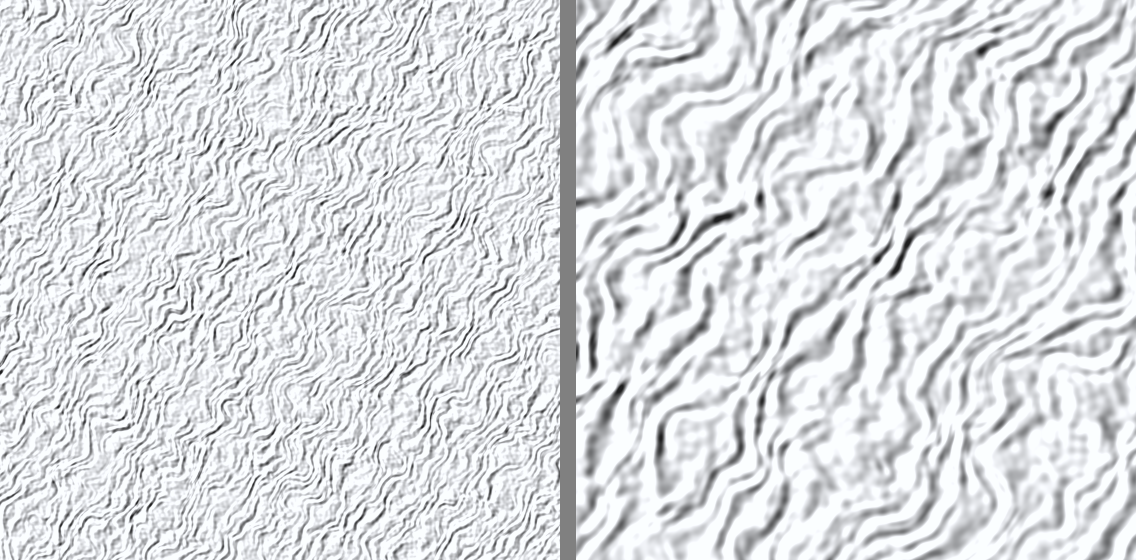
Left: the whole. Right: its middle third, enlarged.
Reproduce this texture procedurally as a Shadertoy shader.

```glsl
// Rough white plaster: short slanted wavy ridges, embossed by light from one side.
#define STROKE_ANGLE 1.0                  // ridge direction, radians from horizontal
#define RIDGE_CELLS vec2(29.0, 95.0)      // noise cells along and across the ridges
#define FINE_CELLS vec2(68.0, 158.0)      // same for the finer ridges
#define GRAIN_CELLS 135.0                 // undirected grain
#define FINE_WEIGHT 0.45
#define GRAIN_WEIGHT 0.30
#define BROAD_BEND vec2(14.0, 0.036)      // frequency and reach of the slow bends
#define TIGHT_BEND vec2(34.0, 0.014)      // frequency and reach of the curls
#define EMBOSS_REACH 0.0054               // distance between the two height samples
#define RELIEF 0.72                       // shading contrast
#define BASE_LEVEL 0.925                  // brightness of flat plaster
#define PLASTER_TINT vec3(0.986, 0.996, 1.014)

// Random unit gradient for a lattice point
vec2 latticeGradient(vec2 cell) {
    uvec2 k = uvec2(ivec2(cell));
    uint h = k.x * 1597334677u ^ k.y * 3812015801u;
    h = (h ^ (h >> 15)) * 2246822519u;
    h = (h ^ (h >> 13)) * 3266489917u;
    h ^= h >> 16;
    float angle = float(h & 65535u) * 6.2831853 / 65536.0;
    return vec2(cos(angle), sin(angle));
}

float gradientNoise(vec2 p) {
    vec2 cell = floor(p);
    vec2 f = p - cell;
    vec2 fade = f * f * f * (f * (f * 6.0 - 15.0) + 10.0);
    vec2 right = vec2(1.0, 0.0);
    vec2 up = vec2(0.0, 1.0);
    float a = dot(latticeGradient(cell), f);
    float b = dot(latticeGradient(cell + right), f - right);
    float c = dot(latticeGradient(cell + up), f - up);
    float d = dot(latticeGradient(cell + 1.0), f - 1.0);
    return mix(mix(a, b, fade.x), mix(c, d, fade.x), fade.y);
}

// Displacement that makes straight ridges wander
vec2 bend(vec2 p, vec2 frequencyAndReach) {
    vec2 q = p * frequencyAndReach.x;
    return frequencyAndReach.y * vec2(gradientNoise(q + 17.3), gradientNoise(q + 71.9));
}

// Plaster height: bent, stretched ridges in two sizes plus grain
float plasterHeight(vec2 p) {
    vec2 bent = p + bend(p, BROAD_BEND) + bend(p + 3.7, TIGHT_BEND);
    vec2 along = vec2(cos(STROKE_ANGLE), sin(STROKE_ANGLE));
    vec2 across = vec2(-along.y, along.x);
    vec2 q = vec2(dot(bent, along), dot(bent, across));
    return gradientNoise(q * RIDGE_CELLS)
         + FINE_WEIGHT * gradientNoise(q * FINE_CELLS + 41.6)
         + GRAIN_WEIGHT * gradientNoise(p * GRAIN_CELLS + 9.2);
}

// Brightness from the height difference along the light direction
float embossedLight(vec2 p) {
    vec2 toLight = vec2(-sin(STROKE_ANGLE), cos(STROKE_ANGLE));
    vec2 halfStep = 0.5 * EMBOSS_REACH * toLight;
    float slope = plasterHeight(p + halfStep) - plasterHeight(p - halfStep);
    float patchiness = 1.0 + 0.7 * gradientNoise(p * 12.0 + 5.5);
    return clamp(BASE_LEVEL - RELIEF * patchiness * slope, 0.12, 1.0);
}

void mainImage(out vec4 fragColor, in vec2 fragCoord) {
    // Average four samples per pixel for smooth edges
    float light = 0.0;
    for (int i = 0; i < 4; i++) {
        vec2 jitter = vec2(i & 1, i >> 1) * 0.5 - 0.25;
        light += 0.25 * embossedLight((fragCoord + jitter) / iResolution.y);
    }
    fragColor = vec4(min(light * PLASTER_TINT, 1.0), 1.0);
}
```
